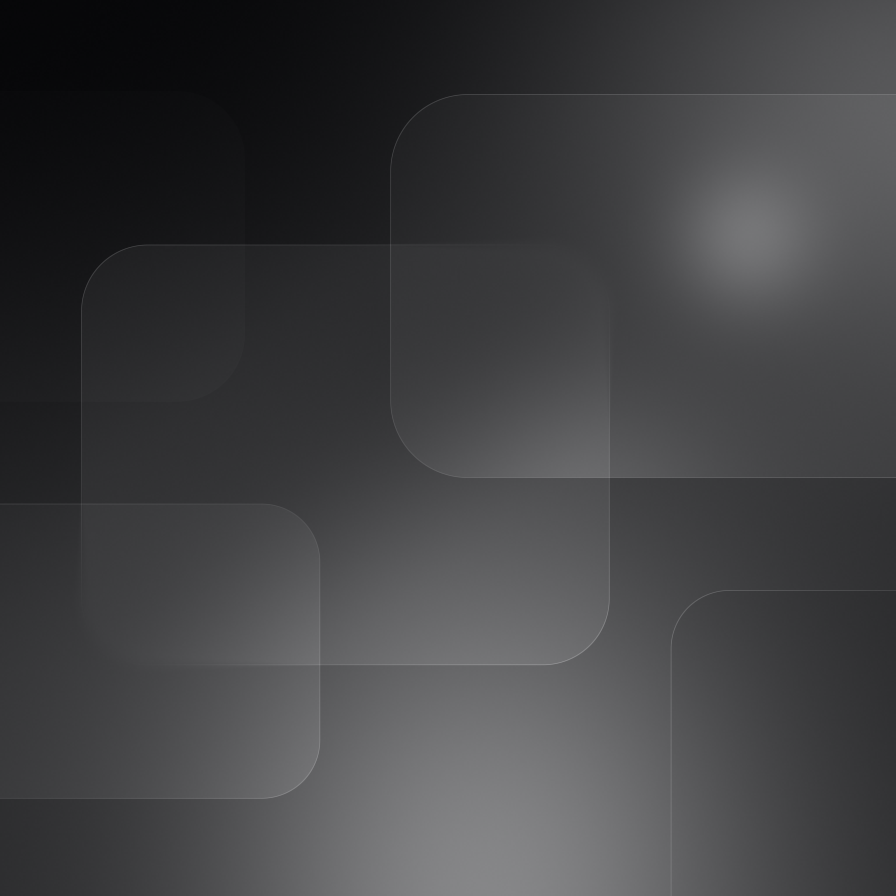
Give the GLSL for this background, as a three.js fragment shader.

```glsl
varying vec2 vUv;

float hash(vec2 p) {
  vec3 q = fract(p.xyx * 0.1031);
  q += dot(q, q.yzx + 33.33);
  return fract((q.x + q.y) * q.z);
}

// Soft elliptical light
float glow(vec2 p, vec2 centre, vec2 size) {
  vec2 q = (p - centre) / size;
  return exp(-dot(q, q));
}

float roundedBox(vec2 p, vec2 halfSize, float radius) {
  vec2 q = abs(p) - halfSize + radius;
  return length(max(q, 0.0)) + min(max(q.x, q.y), 0.0) - radius;
}

float inside(float d, float softness) {
  float edge = fwidth(d) * 0.7 + softness;
  return 1.0 - smoothstep(-edge, edge, d);
}

// Light added by a glass panel: fill runs from upper left to lower right,
// rim.x is the even rim light, rim.y the light on those two corners,
// fade dims and blurs the other two corners
float glassPanel(vec2 p, vec2 low, vec2 high, float radius, vec2 fill, vec2 rim, float fade) {
  vec2 halfSize = (high - low) * 0.5;
  vec2 local = p - (low + high) * 0.5;
  float d = roundedBox(local, halfSize, radius);
  vec2 q = local / halfSize;
  float diagonal = clamp((q.x - q.y) * 0.5, -1.0, 1.0);
  float lit = mix(1.0, smoothstep(0.0, 0.5, abs(diagonal)), fade);
  float line = 1.0 - smoothstep(0.0, max(0.0011, fwidth(d) * 0.8), abs(d));
  float body = mix(fill.x, fill.y, diagonal * 0.5 + 0.5) * mix(0.3, 1.0, lit);
  return inside(d, 0.015 * (1.0 - lit)) * body
    + line * lit * (rim.x + rim.y * abs(diagonal));
}

void main() {
  vec2 p = vUv;

  // Backdrop: dark upper left, light from below and from the upper right
  float shade = 0.025 + 0.135 * (1.0 - smoothstep(0.2, 0.97, p.y - 0.25 * p.x));
  shade += 0.27 * glow(p, vec2(1.02, 0.93), vec2(0.43, 0.30));
  shade += 0.365 * glow(p, vec2(0.545, 0.0), vec2(0.32, 0.40));

  // Upper left and upper right panels
  shade += glassPanel(p, vec2(-0.2, 0.552), vec2(0.273, 0.898), 0.075,
    vec2(0.004, 0.014), vec2(0.002, 0.005), 0.0);
  shade += glassPanel(p, vec2(0.436, 0.467), vec2(1.2, 0.8945), 0.086,
    vec2(0.025, 0.055), vec2(0.07, 0.06), 0.0);

  // Lights seen only through the upper right panel
  float window = inside(roundedBox(p - vec2(0.818, 0.6808), vec2(0.382, 0.2137), 0.086), 0.0);
  shade += window * 0.16 * glow(p, vec2(0.832, 0.733), vec2(0.08));
  shade += window * 0.07 * glow(p, vec2(0.67, 0.45), vec2(0.14, 0.12));

  // Centre panel
  shade += glassPanel(p, vec2(0.091, 0.258), vec2(0.680, 0.7266), 0.074,
    vec2(0.042, 0.06), vec2(0.02, 0.12), 1.0);

  // Lower left and lower right panels
  shade += glassPanel(p, vec2(-0.15, 0.109), vec2(0.357, 0.4375), 0.065,
    vec2(0.015, 0.07), vec2(0.045, 0.07), 0.0);
  shade += glassPanel(p, vec2(0.749, -0.2), vec2(1.2, 0.341), 0.065,
    vec2(-0.015, 0.0), vec2(0.05, 0.07), 0.0);

  // Cool tint and fine grain
  float grain = (hash(floor(p * 512.0)) - 0.5) * 0.004;
  vec3 coolGrey = vec3(shade) + vec3(0.0, 0.001, 0.008);
  gl_FragColor = vec4(coolGrey + grain, 1.0);
}
```
